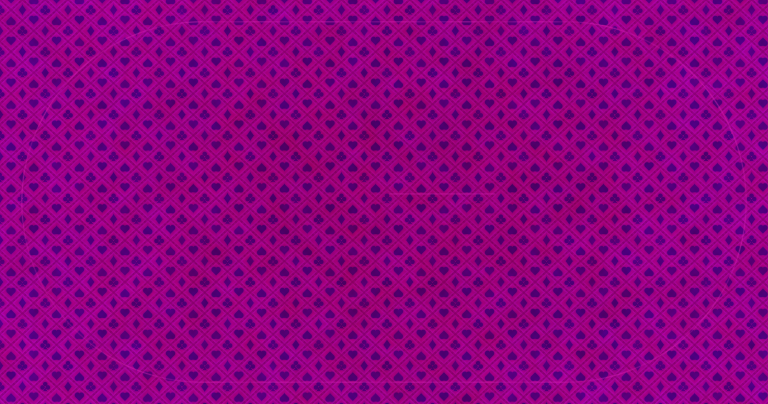
This pattern is drawn by a Shadertoy shader. Its source:

```glsl
// Magenta card-table cloth: a diamond lattice of violet card suits with a thin oval betting line.
#define PITCH vec2(0.0564, 0.0518)
#define ANCHOR vec2(0.8733, 0.4314)
#define SUIT_SIZE 0.168
#define SEAM_WIDTH 0.06
#define BAND_WIDTH 0.15
#define CLOTH vec3(0.635, 0.0, 0.49)
#define BAND vec3(0.645, 0.012, 0.55)
#define SEAM vec3(0.53, 0.0, 0.415)
#define HALO vec3(0.52, 0.0, 0.485)
#define INK vec3(0.29, 0.0, 0.44)
#define THREAD vec3(0.82, 0.12, 0.68)
#define WEAR 0.1

float hash(vec2 p) {
    return fract(sin(dot(p, vec2(127.1, 311.7))) * 43758.55);
}

// Soft coverage of the region where the distance is negative
float cover(float d, float blur) {
    return 1.0 - smoothstep(-blur, blur, d);
}

// Tilted square with a round lobe on each upper edge
float heart(vec2 p, float s) {
    p.x = abs(p.x);
    float square = (p.x + abs(p.y) - s) * 0.707;
    float lobe = length(p - 0.5 * s) - 0.707 * s;
    return min(square, lobe);
}

// Foot that widens downward
float stem(vec2 p, float s) {
    float side = abs(p.x) - 0.16 * s + 0.45 * (p.y + 0.4 * s);
    return max(side, abs(p.y + 0.65 * s) - 0.5 * s);
}

float spade(vec2 p, float s) {
    return min(heart(vec2(p.x, -p.y), s), stem(p, s));
}

float club(vec2 p, float s) {
    float top = length(p - vec2(0.0, 0.65 * s)) - 0.58 * s;
    float sides = length(vec2(abs(p.x) - 0.68 * s, p.y + 0.2 * s)) - 0.58 * s;
    return min(min(top, sides), stem(p, s));
}

float diamond(vec2 p, float s) {
    return (abs(p.x) * 1.4 + abs(p.y) - 1.3 * s) * 0.58;
}

// The parity of each diagonal index picks one of four suits
float suit(vec2 p, vec2 id) {
    bool evenCol = mod(id.x, 2.0) < 0.5;
    if (mod(id.x + id.y, 2.0) < 0.5)
        return evenCol ? heart(p, SUIT_SIZE) : spade(p, SUIT_SIZE);
    return evenCol ? diamond(p, SUIT_SIZE) : club(p, SUIT_SIZE);
}

// Layered sines with warped phases, roughly -1 to 1
float blotches(vec2 p) {
    float sum = 0.0;
    float gain = 0.6;
    for (int i = 0; i < 3; i++) {
        sum += gain * sin(p.x + 1.4 * sin(p.y * 0.8)) * sin(p.y + 1.2 * sin(p.x * 0.7));
        p = mat2(1.3, 1.1, -1.1, 1.3) * p + 2.7;
        gain *= 0.7;
    }
    return sum;
}

float segment(vec2 p, vec2 a, float len) {
    return length(vec2(p.x - clamp(p.x, a.x, a.x + len), p.y - a.y));
}

void mainImage(out vec4 fragColor, in vec2 fragCoord) {
    vec2 uv = fragCoord / iResolution.y;
    float aspect = iResolution.x / iResolution.y;
    float pixel = 1.0 / iResolution.y;
    float blur = 0.6 * pixel / PITCH.x;

    // Diagonal lattice: integer coordinates are cell centres
    vec2 grid = (uv - ANCHOR) / PITCH;
    vec2 lattice = vec2(grid.x + grid.y, grid.x - grid.y);
    vec2 id = floor(lattice + 0.5);
    vec2 local = lattice - id;
    vec2 centre = 0.5 * vec2(id.x + id.y, id.x - id.y);
    vec2 p = (grid - centre) * vec2(1.0, PITCH.y / PITCH.x);
    vec2 toEdge = 0.5 - abs(local);
    float edge = min(toEdge.x, toEdge.y);

    // Quilted bands with a stitched seam
    vec3 col = mix(CLOTH, BAND, cover(edge - BAND_WIDTH, blur));
    float along = toEdge.x < toEdge.y ? lattice.y : lattice.x;
    float stitch = 0.8 + 0.2 * cos(along * 6.2832 * 4.0);
    col = mix(col, SEAM, cover(edge - SEAM_WIDTH, blur) * stitch);

    // Printed suits with a bled halo
    float d = suit(p, id);
    float print = 0.8 + 0.2 * hash(id);
    col = mix(col, HALO, 0.8 * cover(d - 0.035, blur + 0.02));
    col = mix(col, INK, print * cover(d, blur));

    // Uneven dye: crimson toward the middle, violet toward the rim
    vec2 q = abs(uv - vec2(0.5 * aspect, 0.5));
    float rim = smoothstep(0.15, 1.05, length(q * vec2(1.0, 1.4))) - 0.4;
    float shade = 0.35 * blotches(uv * 11.0) + 0.5 * rim;
    float hue = blotches(uv * 31.0 + 4.0) + 1.3 * rim;
    float cell = hash(id + 7.0) - 0.5;
    float weave = sin(uv.x * 311.0 + sin(uv.y * 47.0)) * sin(uv.y * 293.0);
    col *= 1.0 + WEAR * (0.6 * shade + 0.4 * cell + 0.3 * weave);
    col.b *= 1.0 + WEAR * hue;

    // Oval betting line and a short stray thread
    float radius = 0.446;
    float straight = 0.5 * aspect - 0.054 - radius;
    float oval = abs(length(vec2(max(q.x - straight, 0.0), q.y)) - radius);
    float thread = segment(uv, vec2(0.965, 0.52), 0.26);
    float fade = 0.5 + 0.15 * sin(uv.x * 37.0 + uv.y * 23.0);
    col = mix(col, THREAD, fade * cover(oval - 0.0012, pixel));
    col = mix(col, THREAD, 0.6 * cover(thread - 0.001, pixel));

    fragColor = vec4(clamp(col, 0.0, 1.0), 1.0);
}
```
